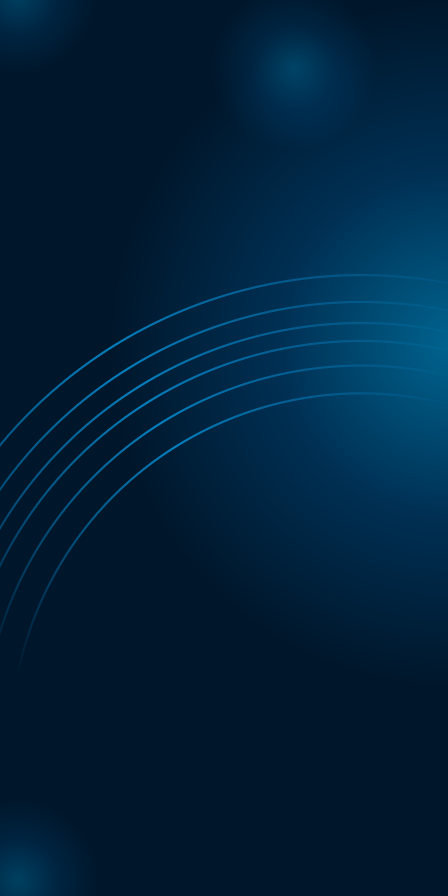
Write a WebGL 2 fragment shader that draws this background.

```glsl
#version 300 es
precision highp float;
// Deep blue backdrop with soft radial glows and a fan of fading concentric arcs.

uniform vec2 u_resolution;
out vec4 fragColor;

// Lengths are in canvas widths, origin at the lower left.
const vec3 BASE_COLOR = vec3(0.0, 0.088, 0.168);
const vec3 MID_COLOR = vec3(0.0, 0.185, 0.325);
const vec3 CORE_COLOR = vec3(0.0, 0.390, 0.560);
const vec3 LINE_COLOR = vec3(0.02, 0.550, 0.820);
const float MID_STOP = 0.51;

// Glows: centre x, centre y, radius, strength
const int GLOW_COUNT = 4;
const vec4 GLOWS[GLOW_COUNT] = vec4[](
    vec4(1.010, 1.232, 0.765, 1.00),
    vec4(0.656, 1.849, 0.185, 0.54),
    vec4(0.040, 2.010, 0.175, 0.54),
    vec4(0.040, 0.035, 0.180, 0.54));

// Arcs share one centre; angles are measured leftward from straight up
const vec2 ARC_CENTER = vec2(0.807, 0.339);
const int ARC_COUNT = 6;
const float ARC_RADII[ARC_COUNT] = float[](1.047, 0.987, 0.940, 0.900, 0.845, 0.783);
const float ARC_HALF_WIDTH = 0.0024;
const float ARC_START = -0.26;
const float ARC_PEAK = 0.56;
const float ARC_END = 1.38;
const float ARC_OPACITY = 0.88;

// Light added over the base by a three-stop radial gradient
vec3 radialGlow(vec2 p, vec4 glow) {
    float t = clamp(distance(p, glow.xy) / glow.z, 0.0, 1.0);
    vec3 inner = mix(CORE_COLOR, MID_COLOR, t / MID_STOP);
    vec3 outer = mix(MID_COLOR, BASE_COLOR, (t - MID_STOP) / (1.0 - MID_STOP));
    return ((t < MID_STOP ? inner : outer) - BASE_COLOR) * glow.w;
}

// Combined coverage of all arcs, fading toward both ends
float arcCoverage(vec2 p, float pixel) {
    vec2 q = p - ARC_CENTER;
    float radius = length(q);
    float angle = atan(-q.x, q.y);
    float fade = clamp((angle - ARC_START) / (ARC_PEAK - ARC_START), 0.0, 1.0)
               * clamp((ARC_END - angle) / (ARC_END - ARC_PEAK), 0.0, 1.0);
    float coverage = 0.0;
    for (int i = 0; i < ARC_COUNT; i++) {
        float edge = abs(radius - ARC_RADII[i]) - ARC_HALF_WIDTH;
        coverage = max(coverage, clamp(0.5 - edge / pixel, 0.0, 1.0));
    }
    return coverage * fade * ARC_OPACITY;
}

void main() {
    float pixel = 1.0 / u_resolution.x;
    vec2 p = gl_FragCoord.xy * pixel;

    vec3 color = BASE_COLOR;
    for (int i = 0; i < GLOW_COUNT; i++) {
        color += radialGlow(p, GLOWS[i]);
    }
    color = mix(color, LINE_COLOR, arcCoverage(p, pixel));

    fragColor = vec4(color, 1.0);
}
```
